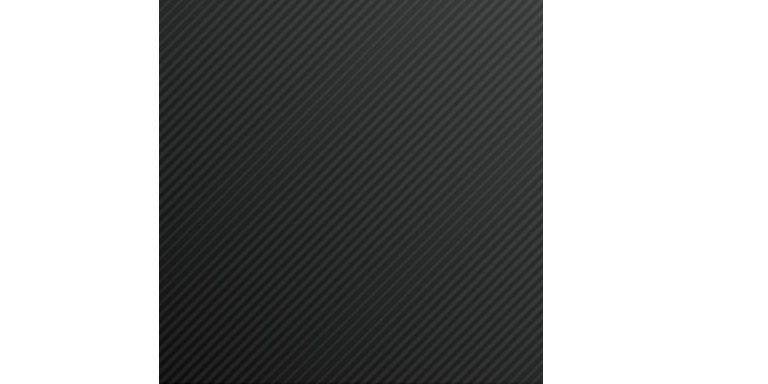
A Shadertoy shader for this texture:

```glsl
// A dark square panel on white, covered in fine diagonal stripes.
// Stripes are a folded fract of x - y; a diagonal gradient lights the panel,
// and gradient noise adds a faint grain.

vec2 hashGradient(vec2 cell) {
    vec2 h = vec2(dot(cell, vec2(127.1, 311.7)), dot(cell, vec2(269.5, 183.3)));
    return 2.0 * fract(sin(h) * 43758.5) - 1.0;
}

float gradientNoise(vec2 p) {
    vec2 i = floor(p), f = fract(p);
    vec2 u = f * f * (3.0 - 2.0 * f);
    float low = mix(dot(hashGradient(i), f),
                    dot(hashGradient(i + vec2(1, 0)), f - vec2(1, 0)), u.x);
    float high = mix(dot(hashGradient(i + vec2(0, 1)), f - vec2(0, 1)),
                     dot(hashGradient(i + vec2(1, 1)), f - vec2(1, 1)), u.x);
    return mix(low, high, u.y);
}

// Even stripes, -1 to 1, with edges softened by the given width in periods
float stripes(float phase, float soft) {
    float fold = abs(fract(phase) - 0.5) - 0.25;
    return 2.0 * smoothstep(-soft, soft, fold) - 1.0;
}

void mainImage(out vec4 fragColor, in vec2 fragCoord) {
    // Panel coordinates: the square spans 0 to 1 both ways
    float pixel = 1.0 / iResolution.y;
    vec2 p = fragCoord * pixel - vec2(0.414, 0.0);
    float across = p.x - p.y;

    // Light falls from the top right corner
    float light = clamp(0.5 * (p.x + p.y), 0.0, 1.0);
    vec3 panel = mix(vec3(0.088), vec3(0.25, 0.256, 0.256), light);

    // 34 stripes each way, split into finer lines along a few broad bands
    float band = pow(0.5 + 0.5 * cos(6.2832 * (across + 0.29) / 0.65), 4.0);
    float wide = stripes(across * 34.0, 0.08 + 24.0 * pixel);
    float fine = stripes(across * 68.0, 0.08 + 48.0 * pixel);
    panel += 0.032 * mix(wide, 0.6 * wide + 0.4 * fine, band);

    // Grain and a thin dark lower edge
    panel += 0.012 * gradientNoise(p * 130.0);
    panel -= vec3(0.02, 0.035, 0.03) * (1.0 - smoothstep(0.002, 0.006, p.y));

    // Smooth side edges over the white ground
    float inside = smoothstep(-0.5 * pixel, 0.5 * pixel, 0.5 - abs(p.x - 0.5));
    fragColor = vec4(mix(vec3(1.0), panel, inside), 1.0);
}
```
